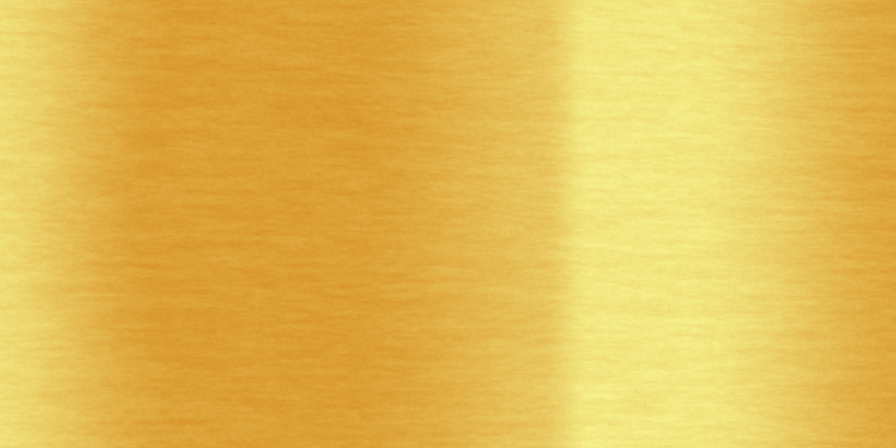
Write a Shadertoy shader that draws this texture.

```glsl
// Brushed gold sheet with two soft vertical highlights and fine horizontal grain.

const vec3 DEEP_GOLD = vec3(0.86, 0.625, 0.205);
const vec3 PALE_GOLD = vec3(0.95, 0.90, 0.50);

const float LEFT_GLOW = 0.90;      // strength of the highlight at the left edge
const float SLOW_RISE = 0.60;      // broad ramp towards the main highlight
const float SHARP_RISE = 0.42;     // crisper left flank of the main highlight
const float RIGHT_FALL = 0.92;     // darkening towards the right edge

const vec2 STREAK_FREQ = vec2(9.0, 85.0);     // cells per canvas height
const vec2 FIBRE_FREQ = vec2(38.0, 170.0);
const vec2 GRAIN_FREQ = vec2(150.0, 230.0);
const float STREAK_AMOUNT = 0.14;
const float FIBRE_AMOUNT = 0.13;
const float GRAIN_AMOUNT = 0.12;
const float BRUSH_TILT = 0.045;

float hash(vec2 cell) {
    vec3 p = fract(vec3(cell.xyx) * 0.1031);
    p += dot(p, p.yzx + 33.33);
    return fract((p.x + p.y) * p.z);
}

// Smooth value noise, centred on zero
float grainNoise(vec2 p) {
    vec2 cell = floor(p);
    vec2 f = fract(p);
    f = f * f * (3.0 - 2.0 * f);
    float low = mix(hash(cell), hash(cell + vec2(1.0, 0.0)), f.x);
    float high = mix(hash(cell + vec2(0.0, 1.0)), hash(cell + vec2(1.0)), f.x);
    return mix(low, high, f.y) - 0.5;
}

// Brightness across the sheet: 0 is deep gold, 1 is pale gold
float sheen(vec2 uv) {
    float x = uv.x;
    float glowReach = 0.195 + 0.015 * sin(uv.y * 5.0 + 2.0);
    float tone = LEFT_GLOW * (1.0 - smoothstep(-0.03, glowReach, x));
    tone += SLOW_RISE * smoothstep(0.38, 0.66, x);
    tone += SHARP_RISE * smoothstep(0.605, 0.66, x);
    tone -= RIGHT_FALL * smoothstep(0.76, 1.02, x - 0.012 * (0.5 - uv.y));
    return tone;
}

// Layered sines: slow, uneven bands left by the brush
float brushBands(vec2 p) {
    float sum = 0.0;
    float weight = 0.5;
    float freq = 11.0;
    for (int i = 0; i < 4; i++) {
        sum += weight * sin(freq * p.y + 1.7 * sin(2.3 * p.x + float(i) * 2.1));
        freq *= 2.17;
        weight *= 0.6;
    }
    return sum;
}

void mainImage(out vec4 fragColor, in vec2 fragCoord) {
    vec2 uv = fragCoord / iResolution.xy;
    vec2 p = fragCoord / iResolution.y;

    // Strokes lean slightly more towards the top
    vec2 brush = p;
    brush.y += BRUSH_TILT * uv.y * p.x + 0.004 * sin(p.x * 7.0 + p.y * 9.0);

    float tone = sheen(uv) + 0.018 * brushBands(brush);
    tone += STREAK_AMOUNT * grainNoise(brush * STREAK_FREQ);
    tone += FIBRE_AMOUNT * grainNoise(brush * FIBRE_FREQ + 17.0);
    tone += GRAIN_AMOUNT * grainNoise(p * GRAIN_FREQ + 51.0);

    fragColor = vec4(clamp(mix(DEEP_GOLD, PALE_GOLD, tone), 0.0, 1.0), 1.0);
}
```
